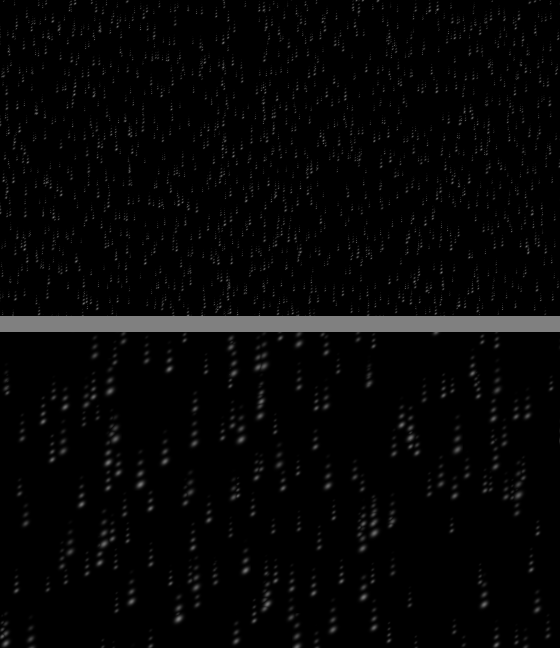
Top, the full canvas; bottom, a detail of the centre.
Give the GLSL for this texture, as a Shadertoy shader.

```glsl
float hash(vec2 p) {
    return fract(sin(dot(p, vec2(127.1, 311.7))) * 43758.5453);
}

// A falling drop: a slanted bead followed by smaller, dimmer ones above it
float dropTrail(vec2 p, float size, float shine, float fade) {
    float light = 0.0;
    for (int k = 0; k < 4; k++) {
        float age = float(k);
        vec2 q = p - vec2(0.0, 0.0125 * size * age);
        q.y -= 0.4 * q.x;
        float radius = 0.0042 * size * (1.0 - 0.14 * age);
        q /= radius * vec2(1.0, 0.85);
        float glow = shine * max(1.0 - fade * age, 0.0);
        light = max(light, glow * exp(-dot(q, q)));
    }
    return light;
}

// One sparse layer of drops, in columns shifted at random
float rainLayer(vec2 uv, float layer, float size, float density) {
    vec2 cellSize = vec2(0.036, 0.052);
    vec2 p = uv + layer * vec2(0.173, 0.291);
    float column = floor(p.x / cellSize.x);
    p.y += cellSize.y * hash(vec2(column, layer + 3.7));
    vec2 cell = vec2(column, floor(p.y / cellSize.y));
    vec2 seed = cell + layer * vec2(17.3, 41.9);
    if (hash(seed) > density) return 0.0;

    vec2 jitter = vec2(hash(seed + 5.2), hash(seed + 9.8));
    vec2 center = vec2(mix(0.13, 0.87, jitter.x), mix(0.1, 0.36, jitter.y));
    float shine = mix(0.17, 0.42, size) * mix(0.75, 1.25, hash(seed + 13.4));
    float fade = mix(0.22, 0.36, hash(seed + 21.6));
    return dropTrail(p - (cell + center) * cellSize, size, shine, fade);
}

void mainImage(out vec4 fragColor, in vec2 fragCoord) {
    vec2 uv = fragCoord / iResolution.y;
    float light = 0.0;

    // Many small drops, fewer large ones
    for (int i = 0; i < 6; i++) {
        float nearness = float(i) / 5.0;
        float size = mix(0.5, 0.92, nearness);
        float density = mix(0.38, 0.15, nearness);
        light = max(light, rainLayer(uv, float(i), size, density));
    }
    fragColor = vec4(vec3(light), 1.0);
}
```
